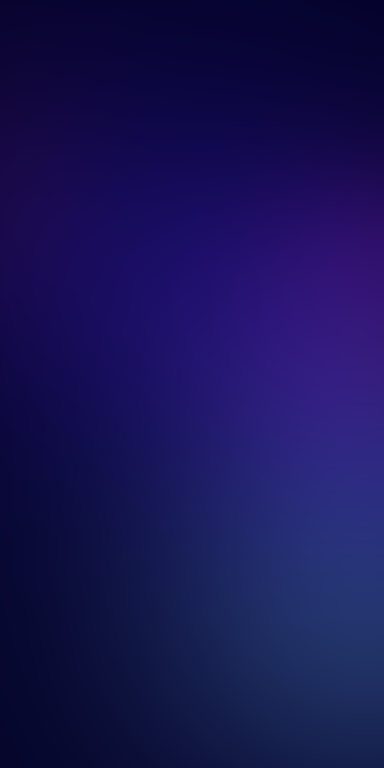
A Shadertoy shader for this background:

```glsl
// Deep night gradient: soft indigo, violet and steel-blue glows over dark navy.

const vec3 NAVY        = vec3(0.015, 0.010, 0.160);
const vec3 INDIGO      = vec3(0.055, 0.030, 0.200);
const vec3 PLUM        = vec3(0.055, 0.010, 0.025);
const vec3 VIOLET      = vec3(0.130, 0.035, 0.140);
const vec3 MAGENTA     = vec3(0.050, 0.005, 0.060);
const vec3 STEEL_BLUE  = vec3(0.115, 0.195, 0.235);
const vec3 ULTRAMARINE = vec3(0.010, 0.000, 0.080);

// Glow centres and radii, as fractions of the canvas
const vec2 INDIGO_POS      = vec2(0.45, 0.64), INDIGO_SIZE      = vec2(0.60, 0.27);
const vec2 PLUM_POS        = vec2(0.00, 0.75), PLUM_SIZE        = vec2(0.30, 0.20);
const vec2 VIOLET_POS      = vec2(1.00, 0.55), VIOLET_SIZE      = vec2(0.50, 0.20);
const vec2 MAGENTA_POS     = vec2(1.00, 0.70), MAGENTA_SIZE     = vec2(0.30, 0.12);
const vec2 STEEL_POS       = vec2(0.95, 0.21), STEEL_SIZE       = vec2(0.62, 0.28);
const vec2 ULTRAMARINE_POS = vec2(1.00, 0.38), ULTRAMARINE_SIZE = vec2(0.50, 0.18);

// Elliptical Gaussian falloff, 1 at the centre
float glow(vec2 uv, vec2 centre, vec2 size) {
    vec2 d = (uv - centre) / size;
    return exp(-dot(d, d));
}

void mainImage(out vec4 fragColor, in vec2 fragCoord) {
    vec2 uv = fragCoord / iResolution.xy;
    vec3 color = NAVY;

    // Upper body and its warm left edge
    color += INDIGO * glow(uv, INDIGO_POS, INDIGO_SIZE);
    color += PLUM * glow(uv, PLUM_POS, PLUM_SIZE);

    // Violet band along the right edge
    color += VIOLET * glow(uv, VIOLET_POS, VIOLET_SIZE);
    color += MAGENTA * glow(uv, MAGENTA_POS, MAGENTA_SIZE);

    // Cool light in the lower right
    color += STEEL_BLUE * glow(uv, STEEL_POS, STEEL_SIZE);
    color += ULTRAMARINE * glow(uv, ULTRAMARINE_POS, ULTRAMARINE_SIZE);

    fragColor = vec4(color, 1.0);
}
```
